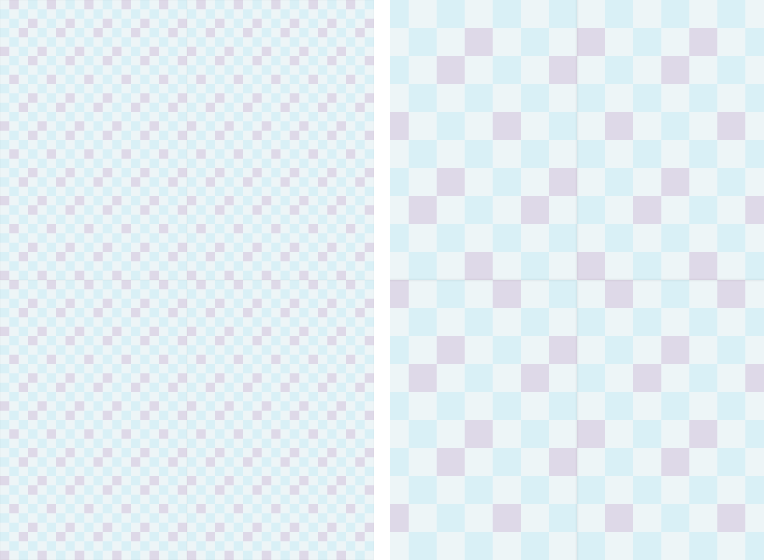
Left: the whole. Right: its middle third, enlarged.
Write a Shadertoy shader that draws this pattern.

```glsl
// Pale two-tone checkerboard with lilac squares stepping along broken diagonals.

const vec2 CELLS = vec2(40.0, 60.0);

// Colour of one square; x counts from the left, y from the top.
vec3 cellColor(ivec2 cell) {
    int row = cell.y % 30;
    int diagonal = (cell.x + row) % 4;

    // Every fourth diagonal is lilac, with three rows in eight skipped.
    bool keptRow = abs((row * 5) % 8 - 4) > 1;
    if (diagonal == 1 && keptRow) return vec3(0.872, 0.850, 0.910);

    return diagonal % 2 == 0 ? vec3(0.930, 0.960, 0.970)
                             : vec3(0.850, 0.942, 0.966);
}

// Faint hairline where the 20 by 30 blocks of squares join.
float blockJoint(vec2 p) {
    vec2 block = vec2(20.0, 30.0);
    vec2 d = abs(p - block * round(p / block));
    return 1.0 - smoothstep(0.02, 0.07, min(d.x, d.y));
}

void mainImage(out vec4 fragColor, in vec2 fragCoord) {
    // Average a 4 by 4 grid of samples to smooth the square edges.
    vec3 color = vec3(0.0);
    for (int i = 0; i < 16; i++) {
        vec2 offset = (vec2(i % 4, i / 4) + 0.5) / 4.0 - 0.5;
        vec2 uv = fract((fragCoord + offset) / iResolution.xy);
        vec2 p = vec2(uv.x, 1.0 - uv.y) * CELLS;
        color += cellColor(ivec2(p)) * (1.0 - 0.04 * blockJoint(p));
    }
    fragColor = vec4(color / 16.0, 1.0);
}
```
